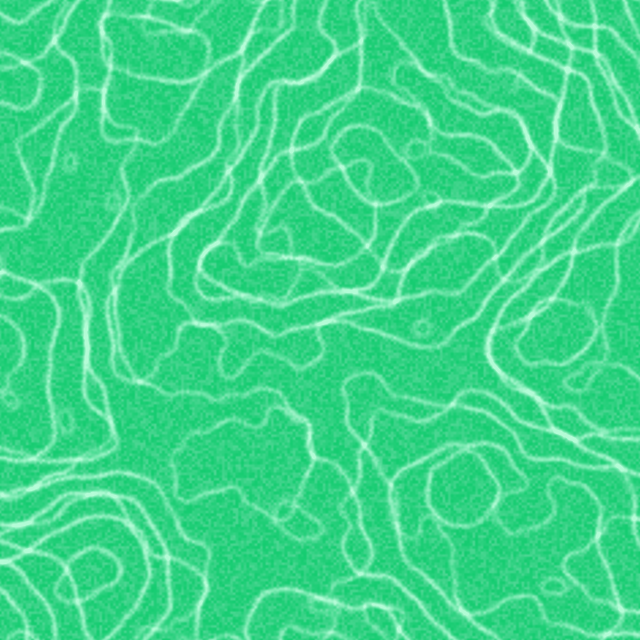
A WebGL 2 fragment shader for this pattern:

```glsl
#version 300 es
precision highp float;
// Pale contour lines wander over a grainy green ground, like a relief map.
// Two heights share their broad sine waves but differ in the finer ones, so
// their lines braid, cross and merge. Exact slopes keep the line width even.

uniform vec2 u_resolution;
out vec4 outColor;

const float TAU = 6.2831853;
const float GOLDEN_ANGLE = 2.3999632;
const int WAVE_COUNT = 36;

const vec3 DEEP_GREEN = vec3(0.08, 0.80, 0.44);
const vec3 SPECK_GREEN = vec3(0.305, 0.84, 0.58);
const vec3 LINE_MINT = vec3(0.75, 1.00, 0.87);

float hash(vec2 p) {
    vec3 q = fract(p.xyx * vec3(0.1031, 0.1030, 0.0973));
    q += dot(q, q.yzx + 33.33);
    return fract((q.x + q.y) * q.z);
}

// Smoothly blended random cells, used for the fine grain.
float cellGrain(vec2 p) {
    vec2 cell = floor(p);
    vec2 t = smoothstep(0.0, 1.0, fract(p));
    float low = mix(hash(cell), hash(cell + vec2(1.0, 0.0)), t.x);
    float high = mix(hash(cell + vec2(0.0, 1.0)), hash(cell + 1.0), t.x);
    return mix(low, high, t.y);
}

// Layered sines: x is the height in contour levels, yz its gradient.
// Waves finer than sharedFreq take their phase from the seed.
vec3 terrain(vec2 p, float seed, float sharedFreq, float steepness) {
    const float LOW_FREQ = 1.1;
    const float HIGH_FREQ = 24.0;
    const float FALLOFF = 0.4;
    vec3 sum = vec3(0.0);
    for (int i = 0; i < WAVE_COUNT; i++) {
        float n = float(i);
        float octave = n / float(WAVE_COUNT - 1);
        float freq = LOW_FREQ * pow(HIGH_FREQ / LOW_FREQ, octave);
        float angle = n * GOLDEN_ANGLE + 0.7;
        vec2 dir = vec2(cos(angle), sin(angle));
        float variant = seed * step(sharedFreq, freq);
        float offset = hash(vec2(n + 5.0, 17.0 + variant));
        float phase = TAU * (freq * dot(p, dir) + offset);
        float slope = steepness * pow(freq, -FALLOFF);
        sum += slope * vec3(sin(phase) / (TAU * freq), cos(phase) * dir);
    }
    return sum;
}

float softLine(float dist, float width) {
    float d = dist / width;
    return exp(-d * d);
}

// Adds the contours above and below, so crowded lines merge and brighten.
float contours(vec3 land, float width) {
    float slope = length(land.yz);
    float reach = max(slope, 4.0);
    float above = fract(land.x);
    float line = softLine(above / reach, width)
               + softLine((1.0 - above) / reach, width);
    return line * mix(0.32, 0.66, smoothstep(3.0, 26.0, slope));
}

void main() {
    vec2 uv = gl_FragCoord.xy / min(u_resolution.x, u_resolution.y);

    // Ground
    float grain = pow(cellGrain(uv * 235.0), 1.3);
    vec3 color = mix(DEEP_GREEN, SPECK_GREEN, grain);

    // Two braided sets of lines, mottled by the grain
    vec3 landA = terrain(uv, 11.0, 2.2, 6.2);
    vec3 landB = terrain(uv, 29.0, 2.2, 6.2) + vec3(0.4, 0.0, 0.0);
    float cover = contours(landA, 0.0047) + contours(landB, 0.0047);
    cover *= mix(0.85, 1.18, grain);
    color = mix(color, LINE_MINT, min(cover, 0.92));

    outColor = vec4(color, 1.0);
}
```
